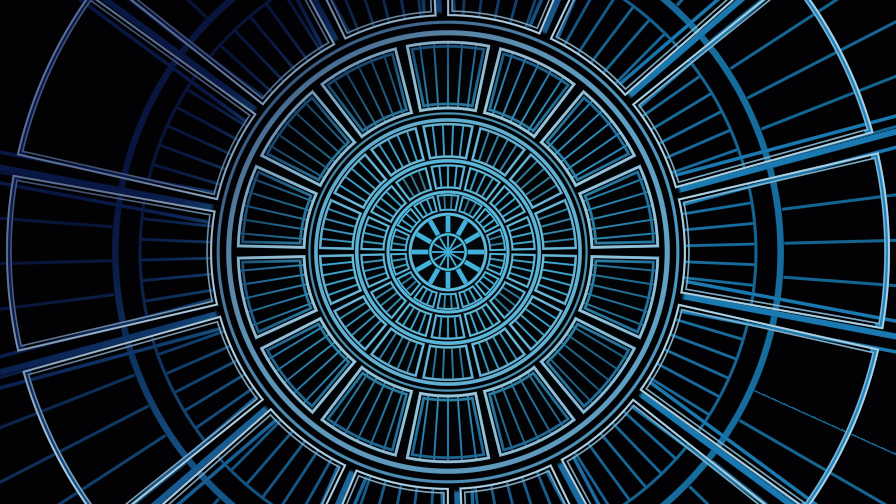
Give the GLSL for this background, as a Shadertoy shader.

```glsl
// Concentric dome of glowing blue panels, rings and radial bars on black.

const float PI = 3.14159265;
const float TAU = 6.2831853;
const vec3 VOID_COLOR = vec3(0.008, 0.009, 0.016);
const vec3 NAVY = vec3(0.04, 0.10, 0.30);
const vec3 BLUE = vec3(0.10, 0.42, 0.66);
const vec3 CYAN = vec3(0.25, 0.68, 0.84);
const vec3 STEEL = vec3(0.74, 0.83, 0.87);

float hash(vec2 cell) {
    vec3 q = fract(vec3(cell.xyx) * 0.1031);
    q += dot(q, q.yzx + 33.33);
    return fract((q.x + q.y) * q.z);
}

// Smooth line of the given half width around zero distance.
float stroke(float dist, float halfWidth, float blur) {
    return 1.0 - smoothstep(halfWidth - blur, halfWidth + blur, abs(dist));
}

// Smooth radial band.
float band(float radius, float inner, float outer, float blur) {
    return stroke(radius - 0.5 * (inner + outer), 0.5 * (outer - inner), blur);
}

// Signed angle from the middle of the nearest sector.
float sectorOffset(float angle, float count, float turn) {
    float span = TAU / count;
    return mod(angle - turn + 0.5 * span, span) - 0.5 * span;
}

float sectorIndex(float angle, float count, float turn) {
    return mod(floor((angle - turn) * count / TAU + 0.5), count);
}

// Signed distance to a ring segment, negative inside.
float panelDistance(float radius, float offset, float inner, float outer, float halfAngle) {
    float radial = abs(radius - 0.5 * (inner + outer)) - 0.5 * (outer - inner);
    return max(radial, (abs(offset) - halfAngle) * radius);
}

// Distance to the nearest of evenly spaced radial bars in a segment.
float barDistance(float radius, float offset, float halfAngle, float divisions) {
    float t = (offset / halfAngle * 0.5 + 0.5) * divisions;
    return abs(fract(t + 0.5) - 0.5) * 2.0 * halfAngle / divisions * radius;
}

// Blue light: cyan at the heart, navy towards the upper left.
vec3 lightColor(vec2 p, float radius) {
    float side = dot(p, vec2(0.62, -0.62));
    vec3 rim = mix(NAVY, BLUE, smoothstep(-0.52, 0.05, side));
    rim = mix(rim, vec3(0.11, 0.56, 0.80), 0.75 * smoothstep(0.1, 0.5, p.x));
    return mix(CYAN, rim, smoothstep(0.14, 0.58, radius));
}

void mainImage(out vec4 fragColor, in vec2 fragCoord) {
    vec2 p = (fragCoord - 0.5 * iResolution.xy) / iResolution.y;
    float blur = 0.7 / iResolution.y;
    float radius = length(p);
    float angle = atan(p.y, p.x);
    float blue = 0.0;
    float pale = 0.0;

    // Hub: two wheels of twelve spokes.
    float spoke = sectorOffset(angle, 12.0, 0.0) * radius;
    blue = max(blue, stroke(spoke, 0.0018, blur) * band(radius, 0.0, 0.032, blur));
    blue = max(blue, stroke(spoke, 0.0048, blur) * band(radius, 0.039, 0.072, blur));

    // Inner tiers: inner radius, outer radius, divisions, paleness.
    vec4 tiers[4] = vec4[4](
        vec4(0.082, 0.115, 3.0, 0.15), vec4(0.126, 0.174, 4.0, 0.25),
        vec4(0.187, 0.256, 5.0, 0.35), vec4(0.283, 0.419, 6.0, 0.75));
    float offset = sectorOffset(angle, 14.0, 0.5 * PI);
    float index = sectorIndex(angle, 14.0, 0.5 * PI);
    for (int i = 0; i < 4; i++) {
        vec4 tier = tiers[i];
        float halfAngle = 0.90 * PI / 14.0;
        float d = panelDistance(radius, offset, tier.x, tier.y, halfAngle);
        float inside = 1.0 - smoothstep(-blur, blur, d);
        float bars = stroke(barDistance(radius, offset, halfAngle, tier.z), 0.0019, blur);
        float level = 0.65 + 0.35 * hash(vec2(index, float(i)));
        float width = 0.0016 + 0.004 * tier.x;
        float edge = stroke(d + width, width, blur);
        blue = max(blue, max(bars * inside * level, edge));
        blue = max(blue, 0.8 * stroke(d + 4.0 * width, width, blur) * step(0.28, tier.x));
        pale = max(pale, edge * tier.w * (0.6 + 0.4 * level));
    }

    // Rings: radius, half width, paleness, strength.
    vec4 rings[9] = vec4[9](
        vec4(0.035, 0.0025, 0.1, 1.0), vec4(0.075, 0.0030, 0.2, 1.0),
        vec4(0.119, 0.0030, 0.2, 1.0), vec4(0.181, 0.0035, 0.2, 1.0),
        vec4(0.262, 0.0035, 0.3, 1.0), vec4(0.275, 0.0022, 0.2, 0.8),
        vec4(0.435, 0.0050, 0.4, 0.9), vec4(0.456, 0.0030, 0.3, 0.9),
        vec4(0.660, 0.0065, 0.0, 0.8));
    for (int i = 0; i < 9; i++) {
        float line = stroke(radius - rings[i].x, rings[i].y, blur);
        blue = max(blue, line * rings[i].w);
        pale = max(pale, line * rings[i].z);
    }

    // Outer tier: wide panels with a double pale frame.
    float turn = 0.026;
    float outerOffset = sectorOffset(angle, 14.0, turn);
    float outerIndex = sectorIndex(angle, 14.0, turn);
    float outerHalf = 0.90 * PI / 14.0;
    float frame = panelDistance(radius, outerOffset, 0.468, 0.877, outerHalf);
    float frameLines = max(stroke(frame + 0.002, 0.0019, blur), 0.7 * stroke(frame + 0.010, 0.0015, blur));
    pale = max(pale, 0.95 * frameLines);
    blue = max(blue, max(frameLines, stroke(frame + 0.006, 0.005, blur) * step(0.86, radius)));

    // Bars inside the wide panels, then beams along the gaps.
    float inPanel = 1.0 - smoothstep(-blur, blur, frame);
    float nearBars = stroke(barDistance(radius, outerOffset, outerHalf, 6.0), 0.0028, blur);
    blue = max(blue, 0.8 * nearBars * inPanel * band(radius, 0.47, 0.611, blur));
    blue = max(blue, 0.75 * inPanel * stroke(radius - 0.611, 0.003, blur));
    float farBars = stroke(barDistance(radius, outerOffset, outerHalf, 4.0), 0.0030, blur);
    float farLevel = 0.75 * step(0.4, hash(vec2(outerIndex, floor(outerOffset * 9.0) + 7.0)));
    blue = max(blue, farBars * farLevel * smoothstep(0.665, 0.67, radius));
    float gap = sectorOffset(angle, 14.0, turn + PI / 14.0 + 0.012) * radius;
    float beams = max(stroke(gap, 0.006, blur), stroke(abs(gap) - 0.030, 0.0035, blur));
    blue = max(blue, 0.9 * beams * smoothstep(0.47, 0.48, radius));

    // Compose the light, with the pale trim fading in the dark corner.
    vec3 light = lightColor(p, radius);
    vec3 trim = mix(light, STEEL, 0.5 + 0.5 * smoothstep(-0.6, 0.0, p.x - p.y + 0.3));
    vec3 color = mix(VOID_COLOR, light, blue);
    color = mix(color, trim, pale);
    color += 0.05 * light * exp(-9.0 * radius);
    fragColor = vec4(color, 1.0);
}
```
